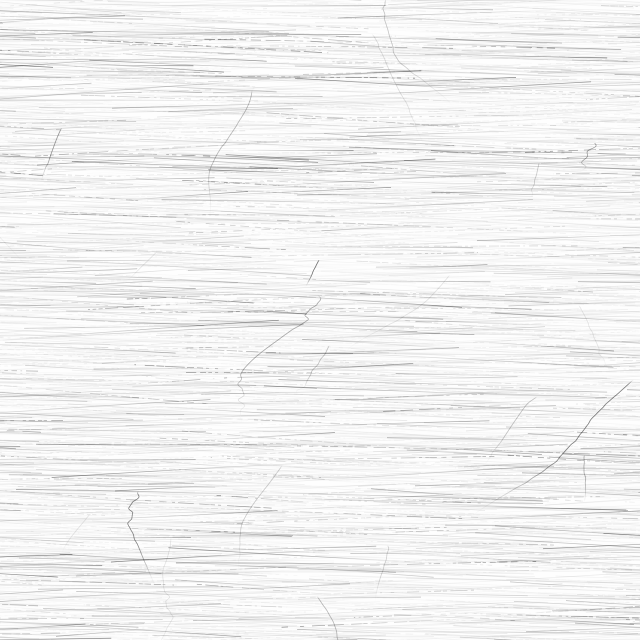
This texture is drawn by a Shadertoy shader. Its source:

```glsl
// Fine, nearly horizontal grey scratches on white, crossed by a few wandering hairline cracks.

const float PAPER = 0.995;
const int SCRATCH_LAYERS = 30;
const int CRACKS = 22;
const float ROW_HEIGHT = 0.024;
const float CELL_LENGTH = 0.5;
const float SCRATCH_WIDTH = 0.0011;
const float CRACK_WIDTH = 0.0012;

// Integer hash: three random values in 0..1
vec3 hash3(int x, int y, int z) {
    uvec3 v = uvec3(ivec3(x, y, z)) * 1664525u + 1013904223u;
    v.x += v.y * v.z; v.y += v.z * v.x; v.z += v.x * v.y;
    v ^= v >> 16u;
    v.x += v.y * v.z; v.y += v.z * v.x; v.z += v.x * v.y;
    return vec3(v >> 8u) / 16777216.0;
}

// Smooth one-dimensional noise in 0..1
float noise(float x, int seed) {
    int cell = int(floor(x));
    float t = fract(x);
    return mix(hash3(cell, seed, 71).x, hash3(cell + 1, seed, 71).x, t * t * (3.0 - 2.0 * t));
}

// Share of a pixel covered by a line of the given width
float lineCover(float dist, float width, float pixel) {
    float low = max(dist - 0.5 * pixel, -0.5 * width);
    float high = min(dist + 0.5 * pixel, 0.5 * width);
    return max(high - low, 0.0) / pixel;
}

// One sheared layer of scratches, one per cell; returns its darkness
float scratchLayer(vec2 p, int layer, float pixel) {
    vec3 shape = hash3(layer, 5, 11);
    float slope = (shape.x - 0.5) * 0.15;
    float bow = 0.004 * sin(p.x * 4.0 + 6.28 * shape.y);
    float y = (p.y - slope * (p.x - 0.5) - bow) / ROW_HEIGHT + shape.z;
    int row = int(floor(y));

    float x = p.x / CELL_LENGTH + hash3(row, layer, 23).x;
    int column = int(floor(x));
    vec3 place = hash3(column, row, layer + 100);
    vec3 tone = hash3(column, row, layer + 200);

    // Segment inside the cell, with its own height and tilt
    float span = mix(0.3, 1.0, place.x);
    float along = (fract(x) - place.y * (1.0 - span)) / span;
    float tilt = (place.z - 0.5) * 0.2 * (fract(x) - 0.5);
    float centre = mix(0.2, 0.8, tone.x) + tilt;
    float cover = lineCover((fract(y) - centre) * ROW_HEIGHT, SCRATCH_WIDTH, pixel);

    // Each scratch fades toward one end; some break into dashes
    float soft = pixel / (CELL_LENGTH * span);
    float ends = smoothstep(0.0, soft, along) * smoothstep(0.0, soft, 1.0 - along);
    float taper = mix(0.1, 1.0, tone.y < 0.5 ? along : 1.0 - along);
    float dash = place.z < 0.25 ? smoothstep(0.3, 0.5, noise(p.x * 210.0, row + layer * 97)) : 1.0;
    float strength = 0.06 + 0.4 * pow(tone.z, 6.0);
    return cover * ends * taper * dash * strength;
}

// Horizontal position of a crack at height y: lean, broad bends and local jogs
float crackPath(float y, float lean, int seed) {
    float bend = 0.07 * (noise(y * 11.0, seed) - 0.5);
    float jog = 0.022 * pow(noise(y * 17.0, seed + 40), 3.0) * (noise(y * 120.0, seed + 80) - 0.5);
    return lean * y + bend + jog;
}

// Darkness of one crack
float crack(vec2 p, int index, float pixel) {
    vec3 place = hash3(index, 31, 7);
    vec3 form = hash3(index, 47, 13);
    float reach = mix(0.04, 0.26, place.z);
    float y = p.y - mix(-0.1, 0.95, place.y);
    if (y < 0.0 || y > reach) return 0.0;

    float lean = (form.x - 0.5) * 1.2 + 0.8 * pow(form.y, 4.0);
    float start = (float(index) + place.x) / float(CRACKS);
    float path = crackPath(y, lean, index);
    float steep = (crackPath(y + 0.0005, lean, index) - path) / 0.0005;
    float dist = (p.x - start - path) / sqrt(1.0 + steep * steep);

    float t = y / reach;
    float fade = smoothstep(0.0, 0.5, t) * smoothstep(0.0, 0.04, 1.0 - t);
    float strength = 0.1 + 0.5 * form.z * form.z;
    return lineCover(dist, CRACK_WIDTH, pixel) * fade * strength;
}

void mainImage(out vec4 fragColor, in vec2 fragCoord) {
    float pixel = 1.0 / iResolution.y;
    vec2 p = fragCoord * pixel;
    float light = PAPER;

    // Scratches, gathered into slightly denser horizontal bands
    float band = mix(0.7, 1.3, noise(p.y * 22.0 + 0.6 * noise(p.x * 3.0, 3), 9));
    for (int i = 0; i < SCRATCH_LAYERS; i++) {
        light *= 1.0 - band * scratchLayer(p, i, pixel);
    }

    // Cracks
    for (int i = 0; i < CRACKS; i++) {
        light *= 1.0 - crack(p, i, pixel);
    }
    fragColor = vec4(vec3(light), 1.0);
}
```
